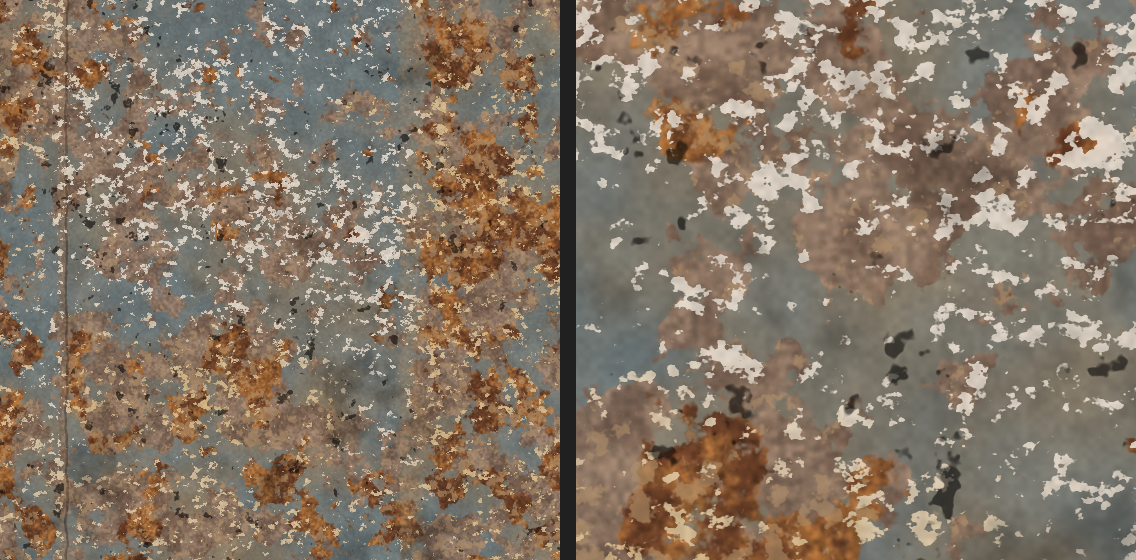
Left: the whole. Right: its middle third, enlarged.
This texture is drawn by a WebGL 2 fragment shader. Its source:

```glsl
#version 300 es
precision highp float;
// Weathered steel sheet: blue-grey paint peeling to brown stains, orange rust and pale chips.
uniform vec2 u_resolution;
out vec4 fragColor;

float hash(vec2 p) {
    vec3 q = fract(p.xyx * 0.1031);
    q += dot(q, q.yzx + 33.33);
    return fract((q.x + q.y) * q.z);
}

float noise(vec2 p) {
    vec2 i = floor(p), f = fract(p);
    f = f * f * (3.0 - 2.0 * f);
    return mix(mix(hash(i), hash(i + vec2(1, 0)), f.x),
               mix(hash(i + vec2(0, 1)), hash(i + vec2(1, 1)), f.x), f.y);
}

// Normalised fractal noise, mean 0.5; each octave is turned to hide the grid.
float fbm(vec2 p, int octaves) {
    float sum = 0.0, weight = 1.0, total = 0.0;
    for (int i = 0; i < octaves; i++) {
        sum += weight * noise(p);
        total += weight;
        weight *= 0.62;
        p = mat2(1.6, 1.2, -1.2, 1.6) * p + 17.3;
    }
    return sum / total;
}

float above(float value, float level, float softness) {
    return smoothstep(level - softness, level + softness, value);
}

float band(float x, float center, float halfWidth) {
    return 1.0 - smoothstep(0.4 * halfWidth, halfWidth, abs(x - center));
}

// How strongly each region of the sheet has corroded, 0 to 1.
float corrosion(vec2 p) {
    vec2 q = p + 0.10 * (vec2(fbm(p * 6.0, 4), fbm(p * 6.0 + 40.0, 4)) - 0.5);
    float right = 0.85 * smoothstep(0.72, 0.79, q.x);
    float bottom = 0.62 * smoothstep(0.24, 0.13, q.y);
    float left = 0.70 * smoothstep(0.14, 0.03, q.x);
    float columns = 0.75 + 0.5 * (noise(vec2(p.x * 17.0, p.y * 3.0)) - 0.3);
    float block = smoothstep(0.12, 0.16, q.x) * smoothstep(0.72, 0.56, q.x)
                * smoothstep(0.15, 0.19, q.y) * smoothstep(0.52, 0.34, q.y + 0.22 * (q.x - 0.25));
    float top = 0.5 * smoothstep(0.30, 0.10, q.x) * smoothstep(0.75, 0.95, q.y);
    float spot = 0.75 * smoothstep(1.2, 0.5, length((q - vec2(0.64, 0.80)) / vec2(0.08, 0.05)));
    return max(max(max(right, bottom), max(left, block * columns)), max(top, spot));
}

void main() {
    vec2 p = gl_FragCoord.xy / u_resolution;
    float decay = corrosion(p);
    float cloud = fbm(p * 5.0 + 9.0, 4);
    float grain = noise(p * 250.0) - 0.5;
    float coarse = fbm(p * 60.0 + 3.0, 4);

    // Paint: cool where sound, olive where the corrosion has bled into it.
    float warmth = clamp(0.55 * decay + 2.6 * (cloud - 0.46), 0.0, 1.0);
    vec3 color = mix(vec3(0.415, 0.455, 0.46), vec3(0.52, 0.465, 0.385), warmth);
    color *= 1.0 + 0.35 * (fbm(p * 30.0, 5) - 0.5) + 0.10 * grain;

    // Brown stains with ragged edges.
    float stainField = fbm(p * 17.0 + 61.0, 6) + 0.25 * (cloud - 0.5);
    float stainLevel = 0.585 - 0.12 * decay;
    float stain = above(stainField, stainLevel, 0.022);
    vec3 brown = mix(vec3(0.44, 0.34, 0.28), vec3(0.60, 0.49, 0.41),
                     above(fbm(p * 36.0 + 5.0, 5), 0.5, 0.2));
    color = mix(color, brown * (1.0 + 0.28 * grain), 0.86 * stain);

    // Rust crust, lit from the upper left.
    float rustField = fbm(p * 15.0 + 23.0, 6);
    float rustLevel = 0.715 - 0.215 * decay;
    float rust = above(rustField, rustLevel, 0.025);
    float relief = rustField - fbm((p + vec2(-0.0025, 0.0025)) * 15.0 + 23.0, 6);
    float depth = above(0.65 * coarse + 0.35 * fbm(p * 11.0 + 80.0, 4), 0.51, 0.13);
    vec3 crust = mix(vec3(0.37, 0.21, 0.125), vec3(0.63, 0.40, 0.20), depth);
    crust *= 1.0 + 0.40 * grain + 1.6 * relief;
    color = mix(color, crust, 0.93 * rust);

    // Tan scale scattered over the corroded metal.
    float scale = above(fbm(p * 75.0 + 31.0, 4) + 0.10 * (decay - 0.6), 0.60, 0.05);
    color = mix(color, vec3(0.70, 0.57, 0.42), 0.72 * scale * max(0.8 * stain, 0.85 * rust));

    // Vertical seams.
    float wobble = 0.008 * (fbm(vec2(p.x * 8.0, p.y * 30.0), 3) - 0.5);
    float leftSeam = band(p.x + wobble, 0.113, 0.012);
    float rightSeam = band(p.x + 2.0 * wobble, 0.735, 0.03);
    color = mix(color, vec3(0.54, 0.43, 0.34) * (1.0 + 0.4 * grain), 0.55 * leftSeam);
    color = mix(color, vec3(0.62, 0.50, 0.37) * (1.0 + 0.3 * grain), 0.45 * rightSeam * coarse * 1.6);
    color *= 1.0 - 0.25 * band(p.x + wobble, 0.119, 0.003);

    // Pale chips gather in drifts, along patch edges and on the left seam.
    float drift = exp(-dot((p - vec2(0.63, 0.62)) * vec2(5.0, 6.5), (p - vec2(0.63, 0.62)) * vec2(5.0, 6.5)));
    drift += 0.7 * exp(-pow(length((p - vec2(0.27, 0.70)) * vec2(8.0, 4.5)), 2.0));
    float rim = max(band(stainField, stainLevel, 0.06), band(rustField, rustLevel, 0.05));
    float chipField = fbm(mat2(0.9, 0.4, -0.5, 1.1) * p * 85.0 + 7.0, 4)
                    + 0.30 * (fbm(p * 14.0 + 90.0, 4) - 0.5)
                    + 0.065 * drift + 0.055 * rim + 0.10 * band(p.x + wobble, 0.108, 0.007);
    float chip = above(chipField, 0.705, 0.03);
    vec3 pale = mix(vec3(0.87, 0.83, 0.78), vec3(0.82, 0.71, 0.53), clamp(decay * 1.1, 0.0, 1.0));
    color = mix(color, pale * (1.0 + 0.12 * grain), 0.92 * chip);

    // Dark pits and faint soot.
    float pit = above(fbm(p * 38.0 + 55.0, 4) + 0.25 * (cloud - 0.5), 0.755, 0.03);
    color *= 1.0 - 0.55 * pit;
    color *= 1.0 - 0.22 * above(fbm(p * 8.0 + 70.0, 5), 0.66, 0.08);

    fragColor = vec4(clamp(color, 0.0, 1.0), 1.0);
}
```
